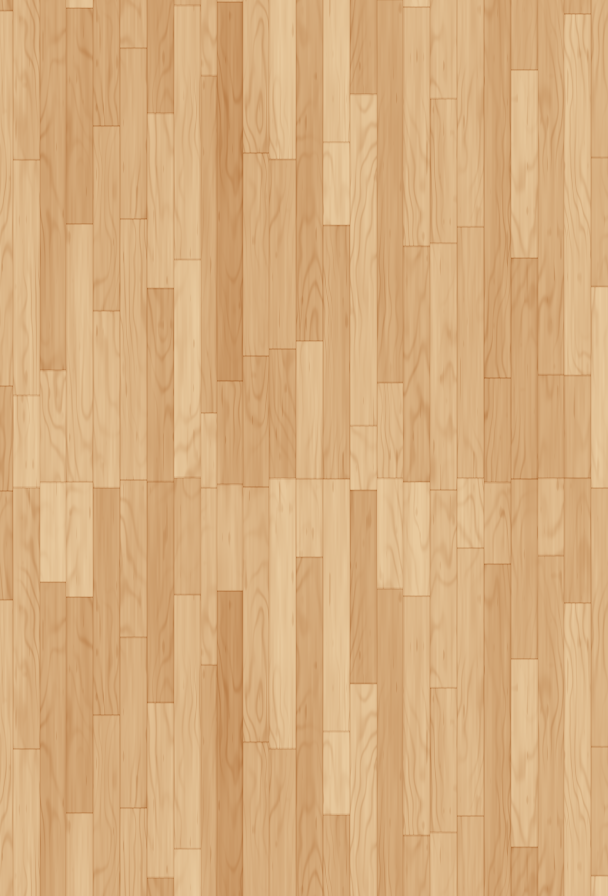
Reproduce this texture procedurally as a Shadertoy shader.

```glsl
// Maple strip floor: narrow upright planks with staggered joints and arched grain.

#define STRIP 0.0441      // plank width; all lengths are in canvas widths
#define FIRST_SEAM 0.0211 // first seam from the left
#define BREAK 0.3563      // where the strip lattice shifts, leaving two narrow strips
#define SHIFT 0.0190      // size of that shift
#define PERIOD 0.969      // height after which the floor repeats
#define JOINT_ROW 0.678   // height of the row of nearly aligned joints
#define SEAM 0.0016       // seam width
#define RINGS 4.5         // growth rings per plank width
#define LIGHT vec3(0.895, 0.765, 0.590)
#define DARK vec3(0.755, 0.540, 0.335)

float hash(vec2 p) {
    return fract(sin(dot(p, vec2(127.1, 311.7))) * 43758.5453);
}

float noise(vec2 p) {
    vec2 i = floor(p), f = fract(p);
    f = f * f * (3.0 - 2.0 * f);
    return mix(mix(hash(i), hash(i + vec2(1, 0)), f.x),
               mix(hash(i + vec2(0, 1)), hash(i + vec2(1, 1)), f.x), f.y);
}

// Soft line of the given width around distance zero
float softLine(float dist, float width, float pixel) {
    float cover = min(1.0, width / pixel);
    return cover * (1.0 - smoothstep(0.5 * width, 0.5 * width + pixel, dist));
}

// Arched growth rings; p is in plank widths, (0,0) is the plank's lower left
float growthRings(vec2 p, vec2 seed) {
    vec2 heart = vec2(mix(-0.7, 1.7, hash(seed + 3.1)), mix(2.0, 20.0, hash(seed + 5.7)));
    vec2 offset = p - heart;
    float warp = noise(vec2(p.x * 1.6, p.y * 0.35) + seed * 17.0) - 0.5;
    warp += 0.3 * (noise(vec2(p.x * 4.0, p.y * 1.1) + seed * 29.0) - 0.5);
    float radius = length(vec2(offset.x, offset.y * 0.13)) + 0.55 * warp;
    float ring = 0.5 + 0.5 * sin(6.2832 * RINGS * radius);
    float strength = noise(vec2(p.x * 1.3, p.y * 0.3) + seed * 41.0);
    return pow(ring, 4.0) * smoothstep(0.15, 0.9, strength);
}

// Fine upright fibres, centred on zero
float fibres(vec2 p, vec2 seed) {
    float fine = noise(vec2(p.x * 15.0, p.y * 0.7) + seed * 13.0);
    float broad = noise(vec2(p.x * 5.0, p.y * 0.18) + seed * 19.0);
    return 0.6 * fine + 0.6 * broad - 0.6;
}

void mainImage(out vec4 fragColor, in vec2 fragCoord) {
    float pixel = 1.0 / iResolution.x;
    vec2 uv = fragCoord * pixel;

    // Strip lattice, shifted right of the break
    float across = (uv.x - FIRST_SEAM + step(BREAK, uv.x) * SHIFT) / STRIP;
    float strip = floor(across);
    float u = across - strip;
    float seamDist = min(min(u, 1.0 - u) * STRIP, abs(uv.x - BREAK));

    // Three joints per period in each strip, the first close to the shared row
    float stagger = 0.025 * (hash(vec2(strip, 1.0)) - 0.5);
    float along = fract((uv.y - JOINT_ROW) / PERIOD - stagger);
    float cutA = mix(0.10, 0.46, hash(vec2(strip, 2.0)));
    float cutB = mix(0.54, 0.92, hash(vec2(strip, 3.0)));
    float plank = step(cutA, along) + step(cutB, along);
    float jointDist = min(min(along, 1.0 - along), min(abs(along - cutA), abs(along - cutB)));

    // Plank tone with grain
    vec2 seed = vec2(strip + 7.0, plank * 3.0 + 2.0);
    vec2 p = vec2(u, along * PERIOD / STRIP);
    float tone = 0.03 + 0.52 * hash(seed);
    tone += 0.22 * step(0.95, hash(seed + 9.3));
    tone += 0.15 * (noise(vec2(u * 1.5, p.y * 0.15) + seed * 7.0) - 0.5);
    tone += 0.30 * growthRings(p, seed);
    tone += 0.32 * fibres(p, seed);

    // Short dark flecks
    float fleck = noise(vec2(p.x * 8.0, p.y * 1.2) + seed * 23.0);
    tone += 0.28 * smoothstep(0.84, 0.98, fleck);

    // Seams between strips and joints between plank ends
    tone += 0.28 * softLine(seamDist, SEAM, pixel);
    tone += 0.38 * softLine(jointDist * PERIOD, SEAM, pixel);

    fragColor = vec4(mix(LIGHT, DARK, clamp(tone, -0.1, 1.35)), 1.0);
}
```
